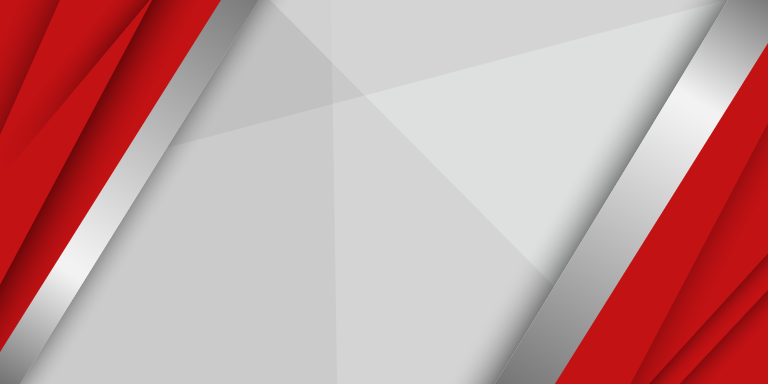
A Shadertoy shader for this background:

```glsl
// Slanted red panels with brushed silver bands over pale grey facets.
#define RED vec3(0.765, 0.07, 0.08)
#define DARK_RED vec3(0.36, 0.02, 0.03)
#define GREY vec3(0.83)
#define PALE vec3(0.868, 0.880, 0.876)
#define METAL_BRIGHT 0.95
#define METAL_FALL 0.48
#define BAND_AXIS vec2(0.53, 0.85)

// Signed distance to the line from a to b, positive on its right side.
float side(vec2 p, vec2 a, vec2 b) {
    vec2 d = normalize(b - a);
    return (p.x - a.x) * d.y - (p.y - a.y) * d.x;
}

// Antialiased coverage of the positive side.
float cover(float s) {
    return clamp(s * iResolution.y + 0.5, 0.0, 1.0);
}

// Soft shadow that starts at an edge and fades over the given width.
float shadow(float s, float width) {
    float fade = 1.0 - clamp(s / width, 0.0, 1.0);
    return cover(s) * fade * fade;
}

// Brightness along a band, falling linearly on each side of its highlight.
vec3 metal(float t, float peak, float below, float above) {
    float d = t - peak;
    float fall = d < 0.0 ? -d / below : d / above;
    float softened = sqrt(fall * fall + 0.002) - 0.045;
    return vec3(METAL_BRIGHT - METAL_FALL * min(softened, 1.1));
}

// Translucent facets of the central area.
vec3 facets(vec2 p) {
    float leftPart = cover(-side(p, vec2(0.878, 0.0), vec2(0.862, 1.0)));
    float overDiagonal = cover(-side(p, vec2(0.703, 1.0), vec2(1.432, 0.266)));
    float overRise = cover(-side(p, vec2(0.443, 0.617), vec2(1.888, 1.0)));
    vec3 col = mix(GREY, PALE, overDiagonal * (1.0 - overRise));
    col -= 0.04 * overRise * (1.0 - overDiagonal);
    return col - leftPart * mix(0.033, 0.012, overDiagonal);
}

// Folded red sheets on the left.
vec3 leftRed(vec2 p) {
    float shade = 0.55 * shadow(side(p, vec2(0.156, 1.0), vec2(0.0, 0.648)), 0.12);
    shade += 0.65 * shadow(side(p, vec2(0.39, 1.0), vec2(0.052, 0.596)), 0.09)
           * smoothstep(0.5, 0.95, p.y);
    shade += 0.85 * shadow(side(p, vec2(0.0, 0.258), vec2(0.396, 1.0)), 0.13);
    return mix(RED, DARK_RED, min(shade, 1.0));
}

// Folded red sheets on the right.
vec3 rightRed(vec2 p) {
    float shade = 0.40 * shadow(side(p, vec2(1.70, 0.11), vec2(2.0, 0.68)), 0.10);
    shade += 0.60 * shadow(side(p, vec2(1.69, 0.0), vec2(2.0, 0.34)), 0.06);
    shade += 0.60 * shadow(side(p, vec2(1.77, 0.0), vec2(2.0, 0.245)), 0.07);
    return mix(RED, DARK_RED, min(shade, 1.0));
}

void mainImage(out vec4 fragColor, in vec2 fragCoord) {
    vec2 p = fragCoord / iResolution.xy * vec2(2.0, 1.0);
    float along = dot(p, BAND_AXIS);

    // Band edges, each positive to the right.
    float leftOuter = side(p, vec2(0.0, 0.083), vec2(0.5755, 1.0));
    float leftInner = side(p, vec2(0.052, 0.0), vec2(0.674, 1.0));
    float rightInner = side(p, vec2(1.289, 0.0), vec2(1.896, 1.0));
    float rightOuter = side(p, vec2(1.445, 0.0), vec2(2.0, 0.888));

    // Facets with the shadows cast by both bands.
    vec3 col = facets(p);
    col *= 1.0 - 0.28 * shadow(leftInner, 0.075);
    col *= 1.0 - 0.42 * shadow(-rightInner, 0.11);

    // Bands, then the red sheets outside them.
    col = mix(col, metal(along, 0.349, 0.32, 0.84), cover(-leftInner));
    col = mix(col, metal(along, 1.581, 0.84, 0.32), cover(rightInner));
    col = mix(col, leftRed(p), cover(-leftOuter));
    col = mix(col, rightRed(p), cover(rightOuter));

    fragColor = vec4(col, 1.0);
}
```
